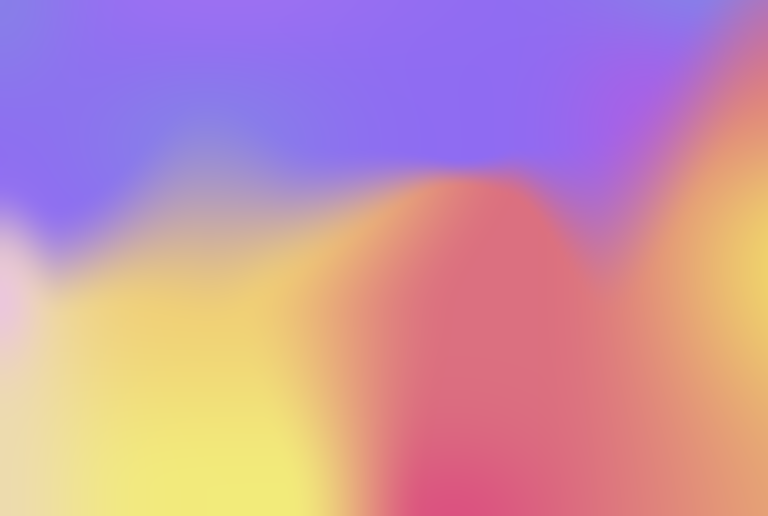
Write a Shadertoy shader that draws this background.

```glsl
const vec3 VIOLET = vec3(0.56, 0.42, 0.95);
const vec3 PERIWINKLE = vec3(0.53, 0.50, 0.91);
const vec3 PURPLE = vec3(0.61, 0.44, 0.95);
const vec3 ORCHID = vec3(0.66, 0.38, 0.90);
const vec3 LEMON = vec3(0.95, 0.92, 0.48);
const vec3 HONEY = vec3(0.94, 0.81, 0.46);
const vec3 CREAM = vec3(0.93, 0.86, 0.68);
const vec3 BLUSH = vec3(0.92, 0.77, 0.88);
const vec3 ROSE = vec3(0.86, 0.44, 0.50);
const vec3 CRIMSON = vec3(0.86, 0.32, 0.50);
const vec3 GOLD = vec3(0.94, 0.83, 0.42);

// Soft bump of height one around zero
float bell(float d, float radius) {
    float q = d / radius;
    return exp(-q * q);
}

// Elliptical glow around a centre
float glow(vec2 p, vec2 centre, vec2 radius) {
    vec2 q = (p - centre) / radius;
    return exp(-dot(q, q));
}

float softEdge(float centre, float halfWidth, float x) {
    return smoothstep(centre - halfWidth, centre + halfWidth, x);
}

// Height of the wavy border between the warm and the violet areas
float horizonHeight(float x) {
    float h = 0.54 - 0.05 * smoothstep(0.0, 0.08, x);
    h += 0.10 * smoothstep(0.06, 0.26, x);
    h += 0.075 * smoothstep(0.36, 0.58, x);
    h -= 0.10 * smoothstep(0.66, 0.79, x);
    return h + 0.42 * smoothstep(0.77, 1.02, x);
}

// Half of the blending distance across that border
float horizonBlur(float x) {
    return 0.11 + 0.12 * bell(x - 0.27, 0.10)
                - 0.08 * bell(x - 0.60, 0.12)
                + 0.10 * smoothstep(0.68, 0.82, x);
}

vec3 skyColor(vec2 p) {
    vec3 c = mix(VIOLET, PERIWINKLE, glow(p, vec2(0.27, 0.72), vec2(0.17, 0.18)));
    c = mix(c, PURPLE, glow(p, vec2(0.30, 1.02), vec2(0.25, 0.12)));
    c = mix(c, PERIWINKLE, 0.9 * glow(p, vec2(0.0, 1.0), vec2(0.10, 0.20)));
    c = mix(c, ORCHID, glow(p, vec2(0.85, 0.74), vec2(0.11, 0.22)));
    return mix(c, PERIWINKLE, glow(p, vec2(0.92, 1.04), vec2(0.15, 0.11)));
}

vec3 warmColor(vec2 p) {
    // Yellow field, paler towards the left side
    vec3 yellow = mix(LEMON, HONEY, smoothstep(0.05, 0.45, p.y));
    yellow = mix(yellow, CREAM, bell(p.x, 0.12));

    // Rose dome with a deeper foot
    vec3 rose = mix(ROSE, CRIMSON, glow(p, vec2(0.59, -0.02), vec2(0.13, 0.17)));
    float domeEdge = 0.465 - 0.015 * smoothstep(0.0, 0.3, p.y)
                   + 0.09 * smoothstep(0.38, 0.68, p.y);
    float domeBlur = mix(0.09, 0.14, smoothstep(0.0, 0.4, p.y));
    vec3 c = mix(yellow, rose, softEdge(domeEdge, domeBlur, p.x));

    // Golden light from the right side
    float lowLight = 0.55 * (1.0 - smoothstep(0.3, 0.8, p.y));
    float light = mix(lowLight, 1.15, bell(p.y - 0.48, 0.27));
    return mix(c, GOLD, light * smoothstep(0.70, 1.10, p.x));
}

void mainImage(out vec4 fragColor, in vec2 fragCoord) {
    vec2 p = fragCoord / iResolution.xy;
    float sky = softEdge(horizonHeight(p.x), horizonBlur(p.x), p.y);
    vec3 color = mix(warmColor(p), skyColor(p), sky);

    // Pink glow at the left side
    color = mix(color, BLUSH, 0.9 * glow(p, vec2(0.0, 0.42), vec2(0.05, 0.13)));
    fragColor = vec4(color, 1.0);
}
```
